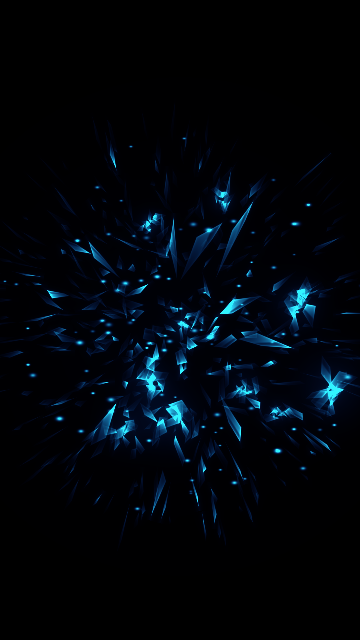
A WebGL 2 fragment shader for this background:

```glsl
#version 300 es
precision highp float;
// Burst of blue glass splinters flying outward from a point on black.
// Each splinter is a convex four-sided distance shape with a lit end and rim;
// large ones and bright clusters are placed by hand, the rest by hashed loops.
uniform vec2 u_resolution;
out vec4 outColor;

const float TAU = 6.28319;
const vec2 BURST_CENTER = vec2(0.002, -0.018);

float hash(float n) {
    return fract(sin(n * 127.1 + 3.7) * 43758.5);
}

vec2 polar(float angle) {
    return vec2(cos(angle), sin(angle));
}

// Signed distance to the line a-b, positive on its left.
float edgeDistance(vec2 p, vec2 a, vec2 b) {
    vec2 e = normalize(b - a), q = p - a;
    return e.x * q.y - e.y * q.x;
}

// Light of one splinter from a to b; a positive flip lights the b end.
float shard(vec2 p, vec2 a, vec2 b, float width, float glow, float flip, float seed, float px) {
    float len = length(b - a);
    vec2 dir = (b - a) / len;
    vec2 q = vec2(dot(p - a, dir), dot(p - a, vec2(-dir.y, dir.x)));
    if (abs(q.x - 0.5 * len) > 0.5 * len + 0.02 || abs(q.y) > width + 0.02) return 0.0;

    vec2 tip = vec2(len, 0.0);
    vec2 upper = vec2(len * mix(0.15, 0.9, hash(seed)), width);
    vec2 lower = vec2(len * mix(0.15, 0.9, hash(seed + 0.3)), -width * mix(0.1, 0.8, hash(seed + 0.6)));
    float d = max(max(edgeDistance(q, vec2(0.0), upper), edgeDistance(q, upper, tip)),
                  max(edgeDistance(q, tip, lower), edgeDistance(q, lower, vec2(0.0))));

    float run = clamp(q.x / len, 0.0, 1.0);
    run = flip > 0.0 ? run : 1.0 - run;
    float facet = smoothstep(-px, px, edgeDistance(q, lower * 0.6, mix(upper, tip, 0.6)));
    float body = 1.0 - smoothstep(-0.6 * px, 0.6 * px, d);
    float fill = mix(0.15, 1.2, run * run) * mix(0.4, 1.0, facet);
    float rim = exp(-abs(d) / 0.0022) * (0.1 + 1.1 * run * run);
    float halo = 0.08 * run * exp(-max(d, 0.0) / 0.005);
    return glow * (body * (fill + rim) + halo * (1.0 - body));
}

// Scattered splinters, longer and thinner away from the centre.
float scatteredShards(vec2 p, float px) {
    float light = 0.0;
    for (int i = 0; i < 420; i++) {
        float s = float(i) * 1.37 + 11.0;
        float angle = TAU * hash(s);
        float radius = 0.02 + 0.5 * pow(hash(s + 0.11), 0.8);
        float len = mix(0.018, 0.06 + 0.12 * radius, pow(hash(s + 0.23), 1.3));
        float width = mix(0.005, 0.027, hash(s + 0.37)) * (1.0 - 1.4 * radius);
        float turn = (hash(s + 0.51) - 0.5) * mix(3.2, 0.4, smoothstep(0.05, 0.45, radius));
        float glow = (0.16 + 1.5 * pow(hash(s + 0.67), 5.0)) * (1.0 - 1.2 * radius);
        glow *= 1.0 - 0.25 * sin(angle);
        vec2 a = polar(angle) * radius * vec2(1.0, 1.06);
        vec2 b = a + polar(angle + turn) * len;
        light += shard(p, a, b, max(width, 0.0035), glow, hash(s + 0.83) - 0.5, s, px);
    }
    return light;
}

// Knot of bright overlapping chips in a faint glow.
float cluster(vec2 p, vec2 spot, float size, float glow, float seed, float px) {
    float r = length(p - spot) / size;
    if (r > 3.0) return 0.0;
    float light = 0.12 * glow * exp(-r * r);
    for (int i = 0; i < 9; i++) {
        float s = seed + float(i) * 1.71;
        vec2 a = spot + polar(TAU * hash(s)) * size * 0.7 * hash(s + 0.2);
        vec2 b = a + polar(TAU * hash(s + 0.4)) * size * mix(0.5, 1.2, hash(s + 0.6));
        light += shard(p, a, b, size * mix(0.15, 0.4, hash(s + 0.8)), glow, -1.0, s, px);
    }
    return light;
}

// Small flat sparks.
float sparks(vec2 p) {
    float light = 0.0;
    for (int i = 0; i < 110; i++) {
        float s = float(i) * 2.13 + 701.0;
        vec2 spot = polar(TAU * hash(s)) * (0.04 + 0.49 * hash(s + 0.19));
        vec2 q = (p - spot) / (mix(0.002, 0.006, pow(hash(s + 0.41), 2.0)) * vec2(1.6, 1.0));
        light += exp(-dot(q, q)) * mix(0.4, 1.3, hash(s + 0.71));
    }
    return light;
}

// Large splinters and clusters that shape the burst.
float mainShards(vec2 p, float px) {
    float l = shard(p, vec2(0.0, 0.13), vec2(0.115, 0.287), 0.034, 0.5, 1.0, 1.0, px);
    l += shard(p, vec2(-0.012, 0.14), vec2(-0.02, 0.295), 0.015, 0.85, 1.0, 2.0, px);
    l += shard(p, vec2(0.1, 0.14), vec2(0.2, 0.345), 0.017, 0.85, 1.0, 3.0, px);
    l += shard(p, vec2(-0.18, 0.44), vec2(-0.195, 0.515), 0.009, 0.9, -1.0, 6.0, px);
    l += shard(p, vec2(-0.17, 0.135), vec2(-0.255, 0.235), 0.018, 0.8, 1.0, 7.0, px);
    l += shard(p, vec2(0.11, 0.035), vec2(0.225, 0.085), 0.022, 1.4, -1.0, 9.0, px);
    l += shard(p, vec2(0.16, -0.035), vec2(0.31, -0.06), 0.025, 1.2, 1.0, 11.0, px);
    l += shard(p, vec2(-0.31, 0.085), vec2(-0.37, 0.1), 0.018, 1.2, 1.0, 13.0, px);
    l += shard(p, vec2(-0.18, -0.215), vec2(-0.25, -0.33), 0.025, 0.9, -1.0, 17.0, px);
    l += shard(p, vec2(-0.05, -0.4), vec2(-0.08, -0.52), 0.016, 0.8, 1.0, 19.0, px);
    l += shard(p, vec2(0.11, -0.19), vec2(0.165, -0.32), 0.018, 0.9, 1.0, 20.0, px);
    l += cluster(p, vec2(0.115, 0.35), 0.035, 0.6, 31.0, px) + cluster(p, vec2(-0.085, 0.285), 0.034, 0.6, 52.0, px);
    l += cluster(p, vec2(0.325, 0.06), 0.062, 0.7, 73.0, px) + cluster(p, vec2(0.42, -0.17), 0.085, 0.7, 94.0, px);
    l += cluster(p, vec2(-0.085, -0.16), 0.06, 0.65, 115.0, px) + cluster(p, vec2(-0.035, -0.26), 0.075, 0.75, 136.0, px);
    l += cluster(p, vec2(0.27, -0.24), 0.04, 0.5, 157.0, px) + cluster(p, vec2(0.0), 0.04, 0.6, 178.0, px);
    l += cluster(p, vec2(-0.15, -0.28), 0.06, 0.5, 199.0, px) + cluster(p, vec2(0.18, -0.17), 0.05, 0.5, 220.0, px);
    return l;
}

void main() {
    float px = 16.0 / (9.0 * u_resolution.y);
    vec2 p = (gl_FragCoord.xy - 0.5 * u_resolution) * px - BURST_CENTER;
    float light = scatteredShards(p, px) + mainShards(p, px) + sparks(p);
    light = min(light + 0.018 * exp(-dot(p, p) * 6.0), 1.1);

    // Black through navy and blue to cyan
    vec3 color = vec3(0.17, 0.84, 0.97) * pow(vec3(light), vec3(1.6, 1.35, 0.9));
    outColor = vec4(color, 1.0);
}
```
